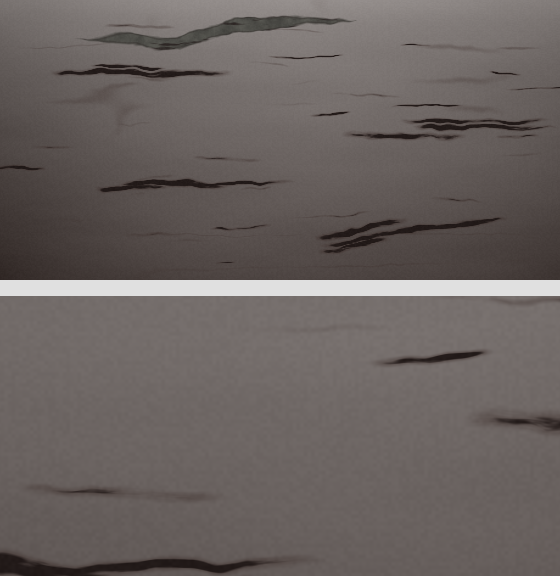
Top, the full canvas; bottom, a detail of the centre.
Reproduce this texture procedurally as a Shadertoy shader.

```glsl
// Dim polished marble: a warm grey slab, lighter toward the top, crossed by
// ragged dark brown veins, faint stains and one wide grey-green mineral seam.
// Veins are soft tapered envelopes broken up by noise stretched sideways.

#define VEIN_ROWS 4
#define STRANDS_PER_ROW 3
#define SMALL_FLECKS 30
#define RAGGEDNESS 1.2
#define CLOUD_AMOUNT 0.05
#define GRAIN_AMOUNT 0.022
#define VEIN_COLOR vec3(0.115, 0.085, 0.08)
#define STAIN_COLOR vec3(0.25, 0.195, 0.18)
#define SEAM_COLOR vec3(0.27, 0.27, 0.25)

float hash(vec2 p) {
    return fract(sin(dot(p, vec2(127.1, 311.7))) * 43758.55);
}

float noise(vec2 p) {
    vec2 cell = floor(p), f = fract(p);
    f = f * f * (3.0 - 2.0 * f);
    return mix(mix(hash(cell), hash(cell + vec2(1, 0)), f.x),
               mix(hash(cell + vec2(0, 1)), hash(cell + vec2(1, 1)), f.x), f.y);
}

float fbm(vec2 p) {
    float sum = 0.0, amp = 0.5;
    for (int i = 0; i < 4; i++) {
        sum += amp * noise(p);
        p = p * 2.03 + 17.3;
        amp *= 0.5;
    }
    return sum / 0.9375;
}

// Soft lens along x: 1 on the axis, 0 at the tips and beyond the thickness
float strand(vec2 p, vec2 center, float slope, float halfLength, float thickness) {
    vec2 q = p - center;
    q.y -= slope * q.x;
    float along = q.x / halfLength;
    float across = q.y / thickness;
    return max(1.0 - pow(abs(along), 4.0), 0.0) * exp(-across * across);
}

// Bundles of long strands, alternating between the right and left side
float largeVeins(vec2 p) {
    float best = 0.0;
    for (int i = 0; i < VEIN_ROWS; i++) {
        float row = float(i);
        float side = 1.0 - 2.0 * mod(row, 2.0);
        vec2 rowCenter = vec2(1.0 + side * (0.45 + 0.08 * row), 0.15 + 0.19 * row);
        float tilt = 0.17 * (1.0 - smoothstep(0.1, 0.3, rowCenter.y));
        for (int j = 0; j < STRANDS_PER_ROW; j++) {
            vec2 id = vec2(row + 3.0, float(j) + 1.0);
            vec2 offset = vec2(hash(id) - 0.5, hash(id + 7.0) - 0.5) * vec2(0.6, 0.075);
            float slope = tilt + 0.04 * (hash(id + 13.0) - 0.5);
            float halfLength = mix(0.14, 0.4, hash(id + 19.0));
            float thickness = mix(0.007, 0.014, hash(id + 23.0));
            best = max(best, strand(p, rowCenter + offset, slope, halfLength, thickness));
        }
    }
    return best;
}

// Short flecks spread over the slab, most of them only faint
float smallFlecks(vec2 p) {
    float best = 0.0;
    for (int i = 0; i < SMALL_FLECKS; i++) {
        vec2 id = vec2(float(i) + 0.5, 41.0);
        vec2 center = vec2(2.0 * hash(id), 0.05 + 0.88 * (float(i) + hash(id + 3.0)) / float(SMALL_FLECKS));
        float slope = 0.12 * (hash(id + 5.0) - 0.4);
        float halfLength = mix(0.03, 0.16, hash(id + 9.0));
        float thickness = mix(0.004, 0.008, hash(id + 11.0));
        float strength = mix(0.3, 0.95, hash(id + 15.0));
        best = max(best, strength * strand(p, center, slope, halfLength, thickness));
    }
    return best;
}

void mainImage(out vec4 fragColor, in vec2 fragCoord) {
    vec2 p = fragCoord / iResolution.y;
    p.x *= 2.0 * iResolution.y / iResolution.x;

    // Slab: vertical light falloff, darker sides, drifting clouds
    float tone = 0.28 + 0.235 * p.y + 0.035 * smoothstep(0.88, 1.0, p.y);
    tone += 0.03 * (1.0 - 3.0 * (p.x - 1.1) * (p.x - 1.1));
    tone += CLOUD_AMOUNT * (fbm(p * vec2(1.6, 7.0) + 4.0) - 0.5);
    vec3 color = tone - mix(vec3(0.0, 0.034, 0.044), vec3(0.0, 0.024, 0.033), p.y);

    // Shared waviness and sideways fibres
    vec2 w = p;
    w.y += 0.035 * (fbm(p * vec2(5.0, 7.0)) - 0.5) + 0.008 * (noise(p * vec2(28.0, 20.0)) - 0.5);
    float fibre = fbm(w * vec2(13.0, 75.0));

    // Long faint hairlines
    float ridge = abs(noise(w * vec2(1.2, 9.0) + 31.0) - 0.5);
    float hairline = (1.0 - smoothstep(0.0, 0.035, ridge)) * smoothstep(0.45, 0.75, fbm(p * 3.0 + 8.0));
    color = mix(color, STAIN_COLOR, 0.3 * hairline);

    // Brown veins: stained halo, then ragged dark core
    float score = max(largeVeins(w), smallFlecks(w)) * (1.0 + RAGGEDNESS * (fibre - 0.5) * 1.3);
    color = mix(color, STAIN_COLOR, 0.5 * smoothstep(0.1, 0.75, score));
    color = mix(color, VEIN_COLOR, 0.92 * smoothstep(0.55, 0.85, score));

    // Grey-green seam rising to the right, with dark filaments and rim
    float dip = (w.x - 0.6) / 0.12;
    float axis = 0.863 + 0.068 * smoothstep(0.55, 1.15, w.x) - 0.015 * exp(-dip * dip);
    float reach = (w.x - 0.77) / 0.53;
    float taper = max(1.0 - reach * reach, 0.0);
    float depth = 0.042 * taper * (0.25 + fbm(w * vec2(9.0, 22.0) + 5.0)) - abs(w.y - axis) - 0.003;
    float seam = smoothstep(-0.003, 0.006, depth);
    float rim = seam * (1.0 - smoothstep(0.004, 0.012, depth));
    float filament = smoothstep(0.5, 0.68, fbm(w * vec2(10.0, 55.0) + 50.0));
    vec3 mineral = SEAM_COLOR * (0.75 + 0.6 * fbm(w * 30.0));
    mineral = mix(mineral, VEIN_COLOR, max(0.85 * filament, 0.35 * rim));
    color = mix(color, mineral, 0.9 * seam);

    // Fine polished grain
    color += GRAIN_AMOUNT * (noise(p * 230.0) - 0.5);
    fragColor = vec4(clamp(color, 0.0, 1.0), 1.0);
}
```
